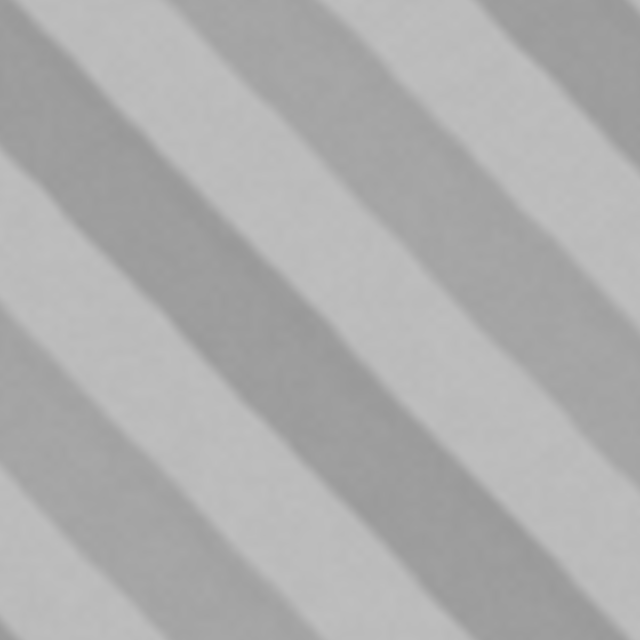
This pattern is drawn by a WebGL 1 fragment shader. Its source:

```glsl
precision highp float;

uniform vec2 u_resolution;

float hash(vec2 p) {
  return fract(sin(dot(p, vec2(127.1, 311.7))) * 43758.5453);
}

float valueNoise(vec2 p) {
  vec2 cell = floor(p);
  vec2 f = fract(p);
  f = f * f * (3.0 - 2.0 * f);
  float low = mix(hash(cell), hash(cell + vec2(1.0, 0.0)), f.x);
  float high = mix(hash(cell + vec2(0.0, 1.0)), hash(cell + vec2(1.0, 1.0)), f.x);
  return mix(low, high, f.y);
}

void main() {
  vec2 uv = gl_FragCoord.xy / u_resolution;

  // Diagonal coordinate: one unit per stripe, four stripes per repeat
  float stripe = 4.0 * (uv.x / 0.96 + uv.y - 1.0 - 0.0244);
  stripe += 0.04 * (valueNoise(uv * 16.0) - 0.5);

  // Signed distance into the light stripes, with soft borders
  float inside = 0.49 - abs(mod(stripe + 0.5, 2.0) - 1.0);
  float light = smoothstep(-0.075, 0.075, inside);

  // The stripes between the light ones alternate between two greys
  float isMid = step(mod(stripe - 0.5, 4.0), 2.0);
  float shade = mix(0.615, 0.645, isMid);

  // Faint darkening along the upper right border of each shaded stripe
  float border = (fract(stripe) - 0.86) / 0.09;
  shade -= 0.01 * exp(-border * border);

  // Fine grain and soft mottling
  float grain = valueNoise(uv * 80.0) - 0.5;
  float mottle = valueNoise(uv * 28.0 + 37.0) - 0.5;
  float tone = mix(shade, 0.735, light) + 0.014 * grain + 0.010 * mottle;

  gl_FragColor = vec4(vec3(tone), 1.0);
}
```
